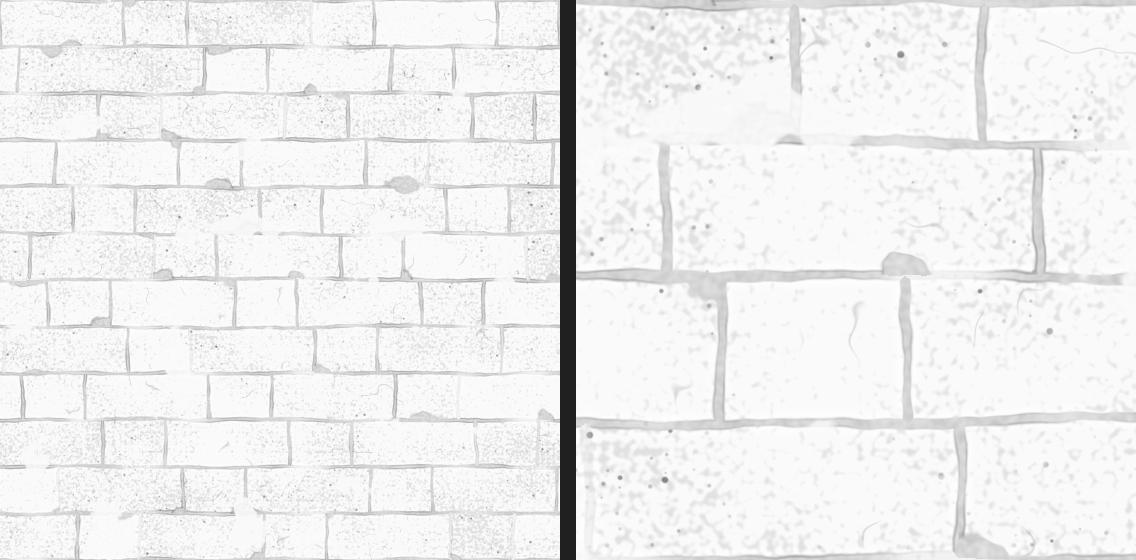
Left: the whole. Right: its middle third, enlarged.
Write a WebGL 1 fragment shader that draws this texture map.

```glsl
precision highp float;
// White painted brick wall: long and short bricks alternating in twelve shifted courses.
uniform vec2 u_resolution;

float hash(vec2 p) {
  return fract(sin(dot(p, vec2(127.1, 311.7))) * 43758.55);
}

float slope(vec2 cell, vec2 offset, vec2 freq) {
  float angle = 6.2832 * hash(mod(cell + offset, freq) + freq * 1.37);
  return angle;
}

float corner(vec2 cell, vec2 f, vec2 offset, vec2 freq) {
  float angle = slope(cell, offset, freq);
  return dot(vec2(cos(angle), sin(angle)), f - offset);
}

// Gradient noise that wraps over the canvas
float noise(vec2 uv, vec2 freq) {
  vec2 cell = floor(uv * freq);
  vec2 f = fract(uv * freq);
  vec2 u = f * f * f * (f * (f * 6.0 - 15.0) + 10.0);
  float low = mix(corner(cell, f, vec2(0.0), freq), corner(cell, f, vec2(1.0, 0.0), freq), u.x);
  float high = mix(corner(cell, f, vec2(0.0, 1.0), freq), corner(cell, f, vec2(1.0), freq), u.x);
  return mix(low, high, u.y);
}

// Round pits scattered one per cell, kept where the hash is below density
float pits(vec2 uv, float count, float density, float radius, float aa) {
  vec2 cell = floor(uv * count);
  float pick = hash(cell + count);
  vec2 center = 0.25 + 0.5 * vec2(hash(cell + 3.1), hash(cell + 7.7));
  float d = length(fract(uv * count) - center) / count;
  float r = radius * (0.5 + hash(cell + 11.3));
  return step(pick, density) * (1.0 - smoothstep(r - aa, r + aa, d));
}

void main() {
  vec2 uv = gl_FragCoord.xy / u_resolution;
  float aa = 0.7 / u_resolution.y + 0.0003;

  // Uneven hand-laid edges
  vec2 p = uv;
  p.x += 0.005 * noise(uv, vec2(11.0, 17.0)) + 0.0015 * noise(uv, vec2(70.0));
  p.y += 0.006 * noise(uv, vec2(9.0, 13.0)) + 0.0015 * noise(uv, vec2(64.0));

  // Course and brick layout
  float y = p.y * 12.0;
  float row = floor(y);
  float x = p.x * 3.0 - 0.4318 * (11.0 - row);
  float unit = floor(x);
  float f = fract(x);
  float isShort = step(0.664, f);
  vec2 brick = vec2(mod(unit, 3.0) * 2.0 + isShort, mod(row, 12.0));
  vec2 size = vec2(mix(0.664, 0.336, isShort) / 3.0, 1.0 / 12.0);
  vec2 local = vec2((f - 0.664 * isShort) / 3.0, fract(y) / 12.0);
  vec2 edge = min(local, size - local);
  float d = min(edge.x, edge.y);

  // Brick face: tone, grain and combed vertical streaks
  float grain = noise(uv, vec2(230.0)) + 0.7 * noise(uv, vec2(117.0));
  float cloud = noise(uv, vec2(9.0, 14.0)) + 0.5 * noise(uv, vec2(31.0));
  float tone = hash(brick + 2.3) - 0.5;
  float streak = noise(uv, vec2(170.0, 22.0)) * smoothstep(-0.2, 0.4, noise(uv, vec2(13.0, 8.0)));
  float dirt = grain + 0.5 * cloud + 0.45 * tone + 0.5 * streak;
  float shade = 0.982 - 0.1 * smoothstep(-0.05, 0.8, dirt);
  shade += 0.012 * (1.0 - smoothstep(0.003, 0.009, d));

  // Pits and hairline cracks
  float pitted = smoothstep(-0.25, 0.3, cloud + 0.5 * tone);
  shade -= 0.38 * pitted * pits(uv, 48.0, 0.14, 0.0014, aa);
  shade -= 0.22 * pitted * pits(uv, 110.0, 0.2, 0.0009, aa);
  float hairline = abs(noise(uv, vec2(15.0)) + 0.25 * noise(uv, vec2(47.0))) / 15.0;
  float cracked = smoothstep(0.2, 0.35, noise(uv, vec2(19.0, 18.0)));
  shade -= 0.12 * cracked * (1.0 - smoothstep(0.0, 0.0007 + aa, hairline));

  // Mortar: each upright joint and each stretch of bed joint fades differently
  float side = step(size.x * 0.5, local.x);
  float jointId = mod(unit * 2.0 + isShort + side, 6.0);
  float upright = mix(0.25, 1.0, smoothstep(0.08, 0.4, hash(vec2(jointId, row + 5.0))));
  float bed = mix(0.25, 1.0, smoothstep(-0.35, 0.05, noise(uv, vec2(10.0, 12.0))));
  float strength = edge.x < edge.y ? upright : bed;
  float width = 0.0028 + 0.0018 * noise(uv, vec2(21.0));
  float mortar = 1.0 - smoothstep(width - aa, width + aa, d);
  float rim = 1.0 - smoothstep(0.0, 0.0008 + aa, abs(d - width));
  float shadow = smoothstep(-0.3, 0.4, noise(uv, vec2(16.0, 27.0)));
  shade = mix(shade, 0.83 + 0.06 * grain, mortar * strength);
  shade -= 0.2 * rim * strength * shadow;

  // Chips broken from a corner or along a bed joint
  float along = clamp(hash(brick + 9.1) * 2.0 - 0.5, 0.0, 1.0);
  vec2 chipAt = size * vec2(along, step(0.5, hash(brick + 4.7)));
  vec2 chipSize = vec2(0.014, 0.009) + vec2(0.018, 0.009) * vec2(hash(brick + 6.2), hash(brick + 8.8));
  float chipD = length((local - chipAt) / chipSize) - 1.0;
  chipD = (chipD + 0.5 * noise(uv, vec2(45.0)) + 0.2 * noise(uv, vec2(120.0))) * 0.011;
  float chipped = step(0.62, hash(brick + 1.9));
  float chip = chipped * (1.0 - smoothstep(-aa, aa, chipD));
  shade = mix(shade, 0.83 + 0.07 * grain, chip * 0.9);
  shade -= 0.16 * chipped * shadow * (1.0 - smoothstep(0.0, 0.0008 + aa, abs(chipD)));

  // Thick paint smeared over brick and joint
  float smear = noise(uv, vec2(8.0, 11.0)) + 0.22 * noise(uv, vec2(38.0)) + 0.1 * noise(uv, vec2(95.0));
  shade = mix(shade, 0.98 + 0.02 * grain, 0.88 * smoothstep(0.36, 0.43, smear));

  gl_FragColor = vec4(vec3(clamp(shade, 0.0, 1.0)), 1.0);
}
```
